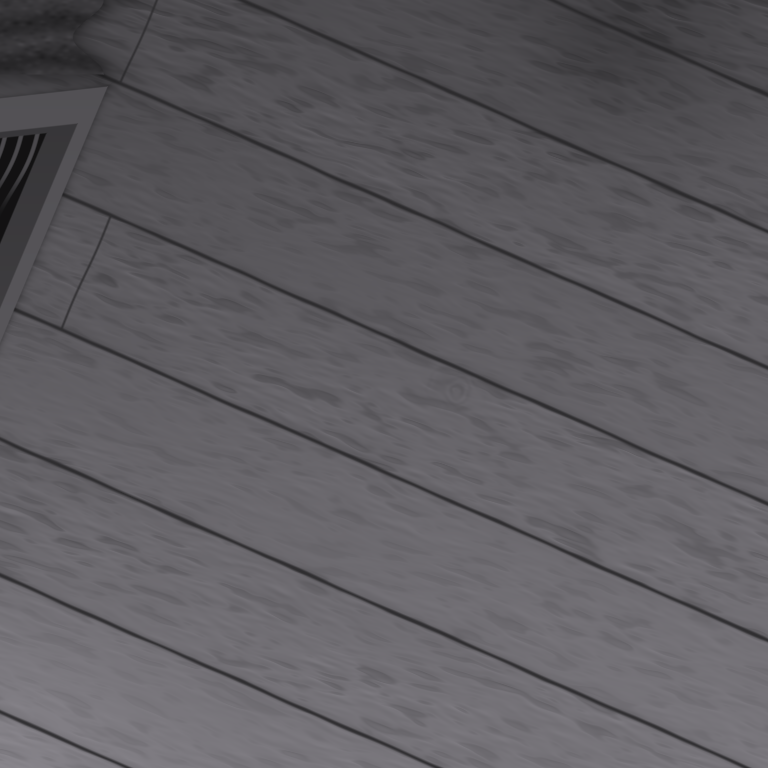
Write a WebGL 2 fragment shader that draws this texture.

```glsl
#version 300 es
precision highp float;
// Weathered grey painted boards running diagonally, with a framed opening and folded cloth in a corner.
uniform vec2 u_resolution;
out vec4 outColor;

const float BOARD_ANGLE = 0.4145;
const float BOARD_WIDTH = 0.1625;
const float FIRST_SEAM = 0.0357;      // across-board position of seam zero
const float SEAM_HALF_WIDTH = 0.0021;
const float JOINT_HALF_WIDTH = 0.0014;
const vec2 KNOT = vec2(0.747, 0.226); // along and across the boards
const vec2 COARSE_GRAIN = vec2(21.0, 112.0);
const vec2 FINE_GRAIN = vec2(46.0, 190.0);
const float GRAIN_DEPTH = 0.062;
const float SEAM_SHADE = 0.16;
const vec3 PAINT_TINT = vec3(1.0, 0.978, 1.025);

float hash(vec2 p) {
  vec3 q = fract(p.xyx * vec3(0.1031, 0.1030, 0.0973));
  q += dot(q, q.yzx + 33.33);
  return fract((q.x + q.y) * q.z);
}

// Cellular noise: one soft signed bump scattered in each cell.
float bumps(vec2 p) {
  vec2 cell = floor(p);
  float sum = 0.0;
  for (int j = -1; j <= 1; j++) {
    for (int i = -1; i <= 1; i++) {
      vec2 id = cell + vec2(i, j);
      vec2 d = p - id - vec2(hash(id + 17.0), hash(id + 71.0));
      sum += (hash(id + 131.0) * 2.0 - 1.0) * exp(-4.0 * dot(d, d));
    }
  }
  return sum;
}

float grainHeight(vec2 q) {
  return bumps(q * COARSE_GRAIN) + 0.5 * bumps(q * FINE_GRAIN + 40.0);
}

// Antialiased coverage of the region where d is positive.
float cover(float d) {
  float px = 1.0 / u_resolution.y;
  return smoothstep(-px, px, d);
}

float light(vec2 p) {
  float shade = 0.302 + 0.162 * p.y + 0.06 * (p.x - 0.5) * (1.0 - p.y);
  shade -= 0.07 * exp(-18.0 * dot(p - vec2(0.85, 0.0), p - vec2(0.85, 0.0)));
  shade -= 0.025 * exp(-200.0 * dot(p - vec2(0.79, 0.07), p - vec2(0.79, 0.07)));
  shade += 0.05 * exp(-20.0 * dot(p - vec2(0.0, 1.0), p - vec2(0.0, 1.0)));
  return shade;
}

float boards(vec2 p) {
  float c = cos(BOARD_ANGLE), s = sin(BOARD_ANGLE);
  vec2 b = vec2(c * p.x + s * p.y, c * p.y - s * p.x);
  b.y += 0.0003 * sin(b.x * 23.0) + 0.0002 * sin(b.x * 61.0);
  float across = (b.y - FIRST_SEAM) / BOARD_WIDTH;
  float row = floor(across);
  float oddRow = mod(row, 2.0);

  // Dense broken grain strokes, bent around the knot, with relief lit from below.
  vec2 fromKnot = (b - KNOT) * vec2(0.75, 1.0);
  float knotDist = length(fromKnot);
  float knotMask = exp(-pow(knotDist / 0.022, 2.0));
  vec2 q = b + vec2(row * 3.7 + 9.0, row * 1.3 + 9.0);
  q.y += 0.07 * b.x + 0.003 * sin(b.x * 17.0 + row * 2.0 + b.y * 30.0);
  q.y += 0.0008 * sin(b.x * 53.0 + b.y * 90.0);
  float h = grainHeight(q);
  float relief = h - grainHeight(q + vec2(0.0, 0.0035));
  float patches = 0.85 + 0.3 * sin(b.x * 9.0 + row * 2.4) * sin(b.x * 4.0 + b.y * 37.0);
  float depth = GRAIN_DEPTH * patches * mix(0.7, 1.08, oddRow);
  float strokes = smoothstep(0.05, 0.8, h + 0.35 * relief);
  float shade = light(p);
  shade += depth * (0.5 * relief - 0.95 * strokes + 0.2) * (1.0 - 0.4 * knotMask);
  shade += 0.012 * knotMask * sin(knotDist * 620.0 + 3.0 * h + 2.0 * sin(b.x * 190.0));
  shade += 0.012 * (hash(vec2(row, 5.0)) - 0.5);

  // Long seams: soft dark core, shadow and a thin lit lip.
  float seam = (across - floor(across + 0.5)) * BOARD_WIDTH;
  shade *= 1.0 - 0.2 * exp(-abs(seam) / 0.004);
  shade += 0.02 * exp(-pow((seam - 0.0058) / 0.002, 2.0));
  float seamWidth = SEAM_HALF_WIDTH * (1.0 + 0.12 * sin(b.x * 37.0 + row) + 0.2 * h);
  float core = smoothstep(seamWidth + 0.0019, seamWidth - 0.0019, abs(seam));
  shade = mix(shade, SEAM_SHADE, 0.85 * core);

  // Butt joints on two of the odd rows.
  float joint = abs(b.x - 0.2165 - 0.029 * row + 0.0008 * sin(b.y * 45.0));
  float jointCore = smoothstep(JOINT_HALF_WIDTH + 0.0016, JOINT_HALF_WIDTH - 0.0016, joint);
  return mix(shade, SEAM_SHADE + 0.02, 0.85 * jointCore * step(abs(abs(row) - 1.0), 0.5));
}

float addCorner(vec2 p, float shade) {
  // Folded cloth above the frame.
  float clothEdge = 0.115 + 0.02 * cos(p.y * 65.0) - p.x;
  float folds = 0.19 + 0.035 * sin(p.y * 130.0 + 1.2 * sin(p.x * 20.0)) + 0.03 * bumps(p * vec2(110.0, 200.0));
  shade *= 1.0 - 0.4 * exp(-max(-clothEdge, 0.0) / 0.02) * smoothstep(0.13, 0.08, p.y);
  shade = mix(shade, folds, cover(min(clothEdge, 0.097 - p.y)));

  // Frame with a slanted side, a recess and pale strands in the dark.
  float side = (0.1406 - 0.42 * (p.y - 0.112) - p.x) * 0.92;
  float top = p.y - 0.128 + 0.11 * p.x;
  shade *= 1.0 - 0.25 * exp(-abs(min(side, top)) / 0.004);
  shade = mix(shade, 0.315 + 0.06 * p.y, cover(min(side, top)));
  float opening = min(side - 0.0175, top - 0.044);
  shade = mix(shade, 0.2 + 0.1 * p.y, cover(opening));
  float hollow = min(side - 0.05, top - 0.052);
  float strands = smoothstep(0.3, 0.95, sin(side * 330.0 + 1.5 * sin(p.y * 38.0)));
  float strandMask = smoothstep(0.29, 0.21, p.y);
  return mix(shade, 0.07 + 0.22 * strands * strandMask, cover(hollow));
}

void main() {
  vec2 p = gl_FragCoord.xy / u_resolution;
  p.y = 1.0 - p.y; // measure downward from the top edge
  float shade = addCorner(p, boards(p));
  outColor = vec4(clamp(shade * PAINT_TINT, 0.0, 1.0), 1.0);
}
```
